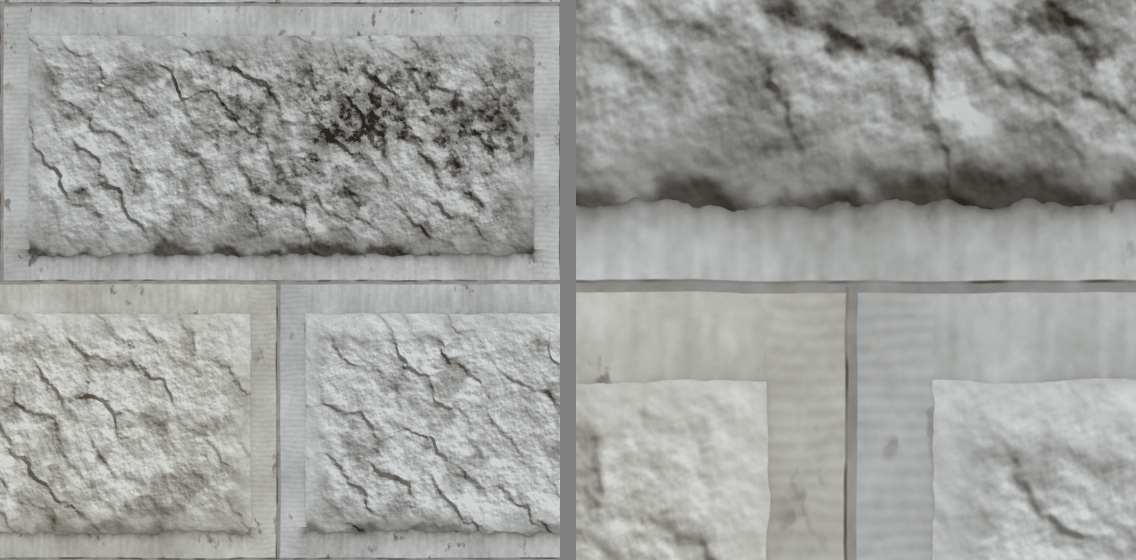
Left: the whole. Right: its middle third, enlarged.
This texture is drawn by a WebGL 2 fragment shader. Its source:

```glsl
#version 300 es
precision highp float;
// Rusticated ashlar wall: two courses of wide stone blocks in running bond.
// Each block has a smooth tooled margin around a rough chiselled panel, whose
// relief is a height field of slanted chips and noise lit from above.
uniform vec2 u_resolution;
out vec4 fragColor;

const float COURSE = 0.496;                  // height of one course
const vec2 PANEL_LO = vec2(0.049, 0.049);    // panel corners inside a block
const vec2 PANEL_HI = vec2(0.950, 0.440);
const vec3 DARK_STONE = vec3(0.27, 0.25, 0.22);
const vec3 PALE_STONE = vec3(0.76, 0.77, 0.76);
const vec2 LIGHT_DIR = vec2(0.50, 0.87);

float hash(vec2 p) {
  vec3 q = fract(p.xyx * vec3(0.1031, 0.1030, 0.0973));
  q += dot(q, q.yzx + 33.33);
  return fract((q.x + q.y) * q.z);
}

float noise(vec2 p) {
  vec2 i = floor(p), f = fract(p);
  f = f * f * (3.0 - 2.0 * f);
  return mix(mix(hash(i), hash(i + vec2(1, 0)), f.x),
             mix(hash(i + vec2(0, 1)), hash(i + vec2(1, 1)), f.x), f.y);
}

float fbm(vec2 p) {
  float sum = 0.0, amp = 0.53;
  for (int i = 0; i < 4; i++) {
    sum += amp * noise(p);
    p = mat2(1.6, 1.2, -1.2, 1.6) * p + 17.3;
    amp *= 0.5;
  }
  return sum;
}

// Jittered cells, each a tilted bowl, blended into short soft steps.
float chips(vec2 p) {
  vec2 cell = floor(p);
  float sum = 0.0, total = 0.0;
  for (int y = -1; y <= 1; y++)
    for (int x = -1; x <= 1; x++) {
      vec2 c = cell + vec2(x, y);
      vec2 d = p - c - 0.1 - 0.8 * vec2(hash(c), hash(c + 41.7));
      float weight = exp(-12.0 * dot(d, d));
      float tilt = 0.2 + 0.9 * hash(c + 11.3);
      sum += weight * (0.4 * dot(d, d) - tilt * d.y + 0.3 * hash(c + 5.9));
      total += weight;
    }
  return sum / max(total, 1e-9);
}

// Chisel strokes slant steeply down to the right, over broken stone.
float stoneHeight(vec2 p) {
  vec2 warp = vec2(fbm(p * 24.0), fbm(p * 24.0 + 9.0)) - 0.5;
  vec2 q = p + 0.045 * warp;
  vec2 stroke = vec2(dot(q, vec2(0.64, -0.77)) * 14.0, dot(q, vec2(0.77, 0.64)) * 19.0);
  float strength = 0.007 + 0.024 * noise(p * 9.0 + 4.0);
  return strength * chips(stroke) + 0.027 * fbm(p * 27.0) + 0.007 * fbm(p * 85.0);
}

float boxDistance(vec2 p, vec2 lo, vec2 hi) {
  vec2 d = max(lo - p, p - hi);
  return length(max(d, 0.0)) + min(max(d.x, d.y), 0.0);
}

// Brightness of the rough panel; depth is the distance in from its edge.
float panelTone(vec2 p, vec2 local, float depth, float weather) {
  float eps = 0.0026;
  float slope = (stoneHeight(p) - stoneHeight(p + LIGHT_DIR * eps)) / eps;
  float relief = mix(0.35, 1.0, smoothstep(0.0, 0.07, depth));
  float tone = 0.735 - 0.07 * weather + clamp(0.165 * slope * relief, -0.28, 0.13);
  tone += 0.07 * (fbm(p * 60.0) - 0.5) + 0.16 * (fbm(p * 6.0) - 0.5);
  tone -= 0.15 * relief * smoothstep(0.48, 0.25, fbm(p * 21.0 + 6.0));
  // soot in fine hollows, gathered above the middle and to the right
  vec2 away = (local - vec2(0.68, 0.27)) / vec2(0.36, 0.15);
  float cluster = smoothstep(0.36, 0.64, fbm(p * 12.0 + 3.0)) * exp(-dot(away, away));
  float spots = smoothstep(0.46, 0.74, fbm(p * 80.0));
  tone -= weather * cluster * (0.11 + 0.36 * spots);
  // undercut lower face and worn pale upper rim
  float rise = local.y - PANEL_LO.y + 0.07 * (fbm(p * 20.0) - 0.5);
  tone -= (0.08 + 0.08 * weather) * (1.0 - smoothstep(0.0, 0.06, rise));
  tone -= (0.11 + 0.12 * weather) * (1.0 - smoothstep(0.0, 0.020, rise));
  return tone + 0.03 * smoothstep(0.035, 0.0, PANEL_HI.y - local.y);
}

// Brightness of the tooled border: combed sides, streaked top and bottom.
float marginTone(vec2 p, vec2 local, float edge) {
  float side = step(PANEL_HI.x, local.x) + step(local.x, PANEL_LO.x);
  float comb = sin(p.y * 690.0 + 5.0 * noise(p * 30.0)) * 0.014;
  float streak = 0.06 * (noise(p * vec2(190.0, 30.0)) - 0.5);
  float tone = 0.685 + mix(streak, comb, side) + 0.17 * (fbm(p * 14.0) - 0.5);
  tone += 0.07 * (fbm(p * 150.0) - 0.5);
  float pits = smoothstep(0.62, 0.80, fbm(p * vec2(75.0, 50.0)));
  tone -= 0.22 * pits * smoothstep(0.4, 0.8, noise(p * 17.0));
  // cast shadow below the panel, faint line around it
  float below = step(local.y, PANEL_LO.y + 0.01);
  return tone - (0.06 + 0.22 * below) * exp(-max(edge, 0.0) / mix(0.003, 0.008, below));
}

void main() {
  vec2 p = gl_FragCoord.xy / u_resolution;
  float pixel = 1.0 / min(u_resolution.x, u_resolution.y);

  // running bond: odd courses shift by half a block
  float course = floor(p.y / COURSE);
  float odd = mod(course, 2.0);
  float along = p.x - mix(0.497, 0.003, odd);
  vec2 block = vec2(floor(along), course);
  vec2 local = vec2(fract(along), p.y - course * COURSE);

  // panel with a ragged outline, roughest along the bottom
  float ragged = mix(0.020, 0.006, smoothstep(0.05, 0.09, local.y));
  float edge = boxDistance(local, PANEL_LO, PANEL_HI) + ragged * (fbm(p * 38.0) - 0.5);
  float weather = mix(0.25, 1.0, odd);
  float inside = 1.0 - smoothstep(-pixel, pixel, edge);
  float tone = mix(marginTone(p, local, edge), panelTone(p, local, -edge, weather), inside);

  // mortar joints with a broken dark crack on one side
  vec2 size = vec2(1.0, COURSE);
  vec2 offset = local - size * step(0.5 * size, local);
  offset += 0.003 * (vec2(fbm(p * 20.0), fbm(p * 20.0 + 5.0)) - 0.5);
  float joint = min(abs(offset.x), abs(offset.y));
  float mortar = 0.54 + 0.14 * (fbm(p * 70.0) - 0.5);
  tone = mix(tone, mortar, 1.0 - smoothstep(0.0036 - pixel, 0.0036 + pixel, joint));
  float crack = min(abs(offset.x + 0.003), abs(offset.y - 0.003));
  float broken = smoothstep(0.35, 0.75, noise(p * 45.0));
  tone -= (0.04 + 0.15 * broken) * (1.0 - smoothstep(0.0004, 0.001 + pixel, crack));

  // tone ramp with a slight warm or cool cast per block
  vec3 color = mix(DARK_STONE, PALE_STONE, clamp((tone - 0.25) / 0.51, -0.2, 1.12));
  color += (hash(block + 7.0) - 0.5) * vec3(0.02, 0.005, -0.02);
  fragColor = vec4(color, 1.0);
}
```
